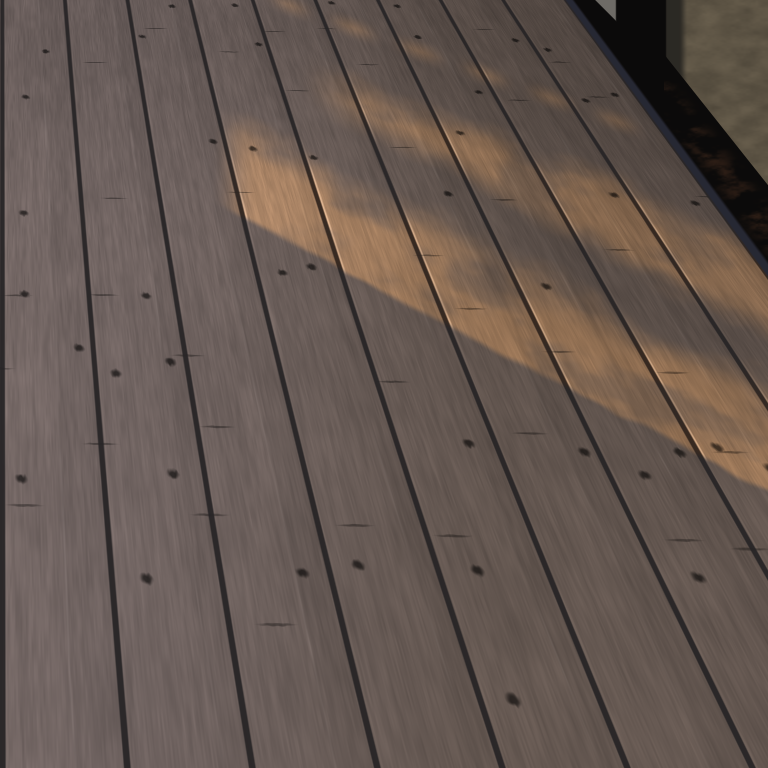
Write a WebGL 1 fragment shader that draws this texture.

```glsl
precision highp float;
// Weathered deck boards in perspective, with dappled low sun and a dark window frame.
uniform vec2 u_resolution;

const float FAR_WIDTH = 0.0815;   // board width at the top edge
const float WIDTH_GROWTH = 0.0813; // extra width at the bottom edge
const float DECK_END = 9.0;       // board count up to the window

float hash(vec2 p) {
  vec3 a = fract(vec3(p.xyx) * 0.1031);
  a += dot(a, a.yzx + 33.33);
  return fract((a.x + a.y) * a.z);
}

float noise(vec2 p) {
  vec2 i = floor(p), f = fract(p);
  f = f * f * (3.0 - 2.0 * f);
  return mix(mix(hash(i), hash(i + vec2(1.0, 0.0)), f.x),
             mix(hash(i + vec2(0.0, 1.0)), hash(i + 1.0), f.x), f.y);
}

float fbm(vec2 p) {
  float sum = 0.0, gain = 0.5;
  for (int i = 0; i < 4; i++) {
    sum += gain * noise(p);
    p = p * 2.03 + 7.1;
    gain *= 0.5;
  }
  return sum;
}

// Height of q below a sloped line through the start point.
float below(vec2 q, vec2 start, float slope) {
  return q.y - start.y - slope * (q.x - start.x);
}

float band(float d, float halfWidth, float soft) {
  return 1.0 - smoothstep(halfWidth - soft, halfWidth + soft, abs(d));
}

// Scattered flecks, one possible per cell; size is the ellipse radius.
float flecks(vec2 board, vec2 size, float chance, float seed) {
  vec2 cell = floor(board);
  vec2 center = 0.25 + 0.5 * vec2(hash(cell + seed), hash(cell + seed + 17.0));
  vec2 d = (fract(board) - center) / size;
  d.y += 0.5 * (noise(board * 22.0) - 0.5) + 0.15 * d.x;
  return step(hash(cell + seed + 41.0), chance) * (1.0 - smoothstep(0.35, 1.25, length(d)));
}

// Sunlight: a crisp lower edge, two broad streaks and a faint broken row.
float sunlight(vec2 q) {
  float x = q.x;
  float dapple = fbm(vec2(x * 9.0 + q.y * 3.0, q.y * 19.0 - x * 8.0));
  float edge = below(q, vec2(0.3125, 0.282), 0.52) + 0.008 * (noise(q * 26.0) - 0.5);
  float lower = (1.0 - smoothstep(-0.006, 0.005, edge))
              * smoothstep(-0.15, -0.065, edge + 0.09 * (dapple - 0.5))
              * smoothstep(0.275, 0.335, x);
  float spread = mix(0.014, 0.058, smoothstep(0.4, 1.0, x));
  float upper = band(below(q, vec2(0.443, 0.128), 0.44) + 0.05 * (dapple - 0.5), spread, 0.022)
              * smoothstep(0.385, 0.48, x);
  float row = band(below(q, vec2(0.378, 0.007), 0.355), 0.007, 0.011)
            * smoothstep(0.33, 0.38, x) * (1.0 - smoothstep(0.8, 0.88, x))
            * (0.5 + 0.5 * cos(6.2832 * (x - 0.46) / 0.086));
  float gaps = 0.55 + 0.45 * smoothstep(0.3, 0.55, dapple);
  return clamp(max(max(lower * 0.95, upper * 0.85) * gaps, row * 0.6), 0.0, 1.0);
}

vec3 deck(vec2 q, float u, float width, float px) {
  float v = 1.0 / width;
  float id = floor(u), f = fract(u);
  vec2 along = vec2(u, v * 1.5);

  // Wood tone and long grain
  vec3 col = mix(vec3(0.448, 0.398, 0.388), vec3(0.388, 0.338, 0.312), smoothstep(0.1, 0.7, q.x));
  col *= 1.0 - 0.13 * smoothstep(0.3, 0.9, q.x) * (1.0 - smoothstep(0.3, 0.75, q.y));
  col *= 1.0 - 0.09 * (1.0 - smoothstep(0.0, 0.3, q.y));
  col *= 0.98 + 0.05 * hash(vec2(id, 3.0));
  float seam = 0.55 + 0.25 * hash(vec2(id, 8.0)) + 0.025 * (noise(vec2(v * 2.0, id)) - 0.5);
  col *= 1.0 - 0.05 * smoothstep(-0.02, 0.02, f - seam);
  col += 0.035 * band((f - seam) * width, 0.0012, px) * noise(vec2(v * 3.0, id));
  col *= 1.0 + 0.17 * (fbm(vec2(u * 24.0, v * 2.5)) - 0.47);
  col *= 1.0 + 0.10 * (noise(vec2(u * 65.0, v * 9.0)) - 0.5);
  col *= 1.0 + 0.10 * (fbm(vec2(u * 3.0, v * 4.0)) - 0.47);

  // Knots and short cross cracks
  float marks = flecks(along * vec2(2.0, 1.0), vec2(0.12, 0.045), 0.24, 5.0);
  marks = max(marks, 0.55 * flecks(along * vec2(1.0, 1.3) + 0.3, vec2(0.17, 0.018), 0.28, 23.0));
  col *= 1.0 - 0.6 * marks;

  // Sun on the boards, then the gaps with their lit edges
  float sun = sunlight(q);
  col = mix(col, col * vec3(1.62, 1.42, 1.13), sun);
  float gap = (f - step(0.5, f)) * width;
  float halfGap = 0.022 * width + 0.0007;
  float rim = band(gap - halfGap * 1.5, 0.0012, px);
  col += rim * (0.025 + 0.22 * sun) * vec3(1.0, 0.9, 0.8);
  vec3 gapColor = mix(vec3(0.15, 0.14, 0.145), vec3(0.19, 0.14, 0.11), sun);
  return mix(col, gapColor, 0.93 * band(gap, halfGap, px));
}

vec3 windowFrame(vec2 q, float u, float px) {
  float grain = fbm(q * vec2(38.0, 70.0));
  vec3 col = vec3(0.045, 0.04, 0.038);
  float warm = band(below(q, vec2(0.87, 0.135), 1.26), 0.025, 0.025) * step(0.865, q.x);
  col += warm * smoothstep(0.4, 0.7, grain) * vec3(0.13, 0.075, 0.045);
  float sill = below(q, vec2(0.892, 0.105), 1.26);
  float pane = smoothstep(0.866, 0.866 + 2.0 * px, q.x) * (1.0 - smoothstep(-px, px, sill));
  vec3 glass = vec3(0.36, 0.325, 0.265) * (0.82 + 0.38 * grain);
  glass = mix(vec3(0.17, 0.16, 0.14), glass, smoothstep(0.884, 0.896, q.x));
  col = mix(col, glass, pane);
  float sidePane = (1.0 - smoothstep(0.802 - px, 0.802 + px, q.x))
                 * (1.0 - smoothstep(-px, px, below(q, vec2(0.775, 0.0), 1.0)));
  col = mix(col, vec3(0.43, 0.42, 0.40), sidePane);
  return mix(vec3(0.15, 0.155, 0.20), col, smoothstep(9.09, 9.15, u));
}

void main() {
  vec2 q = gl_FragCoord.xy / u_resolution;
  q.y = 1.0 - q.y; // measured downward from the far edge
  float px = 1.0 / min(u_resolution.x, u_resolution.y);
  float width = FAR_WIDTH + WIDTH_GROWTH * q.y;
  float u = (q.x - 0.003) / width;
  float past = smoothstep(-px, px, (u - DECK_END) * width);
  vec3 col = mix(deck(q, u, width, px), windowFrame(q, u, px), past);
  gl_FragColor = vec4(col, 1.0);
}
```
